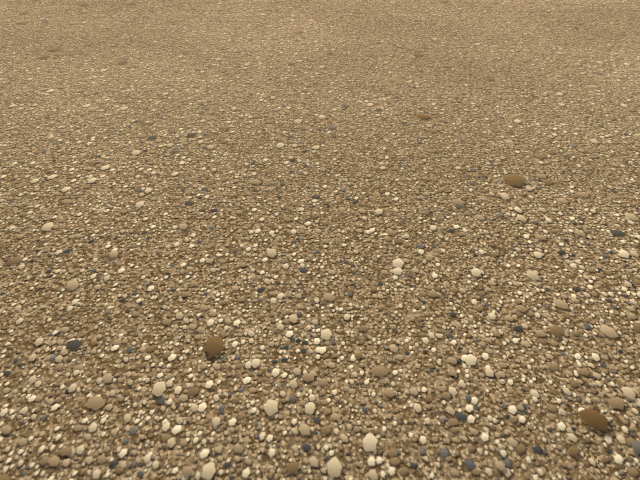
Reproduce this texture procedurally as a Shadertoy shader.

```glsl
// Dry gravel ground seen at a slant, paler and finer towards the top.
// The canvas is projected to a ground plane; layers of cellular stones,
// from fine grit to rare clods, are shaded and laid over one another.

#define HORIZON 1.35      // height of the vanishing line, in canvas heights
#define TILT 1.30         // foreshortening of the plane
#define GRIT_SCALE 190.0  // cells per ground unit
#define SMALL_SCALE 98.0
#define PEBBLE_SCALE 56.0
#define LARGE_SCALE 30.0
#define CLOD_SCALE 12.0
#define SLATE_SHARE 0.07  // share of blue-grey stones
#define HAZE 0.45         // loss of contrast far away
#define SAMPLES 2         // subsamples per axis

const vec3 SHADE = vec3(0.30, 0.22, 0.12);
const vec3 EARTH = vec3(0.53, 0.43, 0.30);
const vec3 SAND  = vec3(0.69, 0.59, 0.45);
const vec3 CREAM = vec3(0.94, 0.86, 0.70);
const vec3 SLATE = vec3(0.37, 0.36, 0.34);

vec3 hash3(vec2 p) {
    vec3 q = fract(p.xyx * vec3(0.1031, 0.1030, 0.0973));
    q += dot(q, q.yxz + 33.33);
    return fract((q.xxy + q.yzz) * q.zyx);
}

// Broad drifts of bare and stony ground, about -1 to 1
float drifts(vec2 p) {
    float sum = 0.0, amp = 0.5;
    for (int i = 0; i < 4; i++) {
        p = mat2(0.8, 0.6, -0.6, 0.8) * p + 1.7;
        sum += amp * sin(p.x + 1.3 * sin(p.y)) * cos(0.8 * p.y);
        p *= 1.9;
        amp *= 0.6;
    }
    return sum;
}

vec3 stoneColor(float tone, float kind) {
    vec3 c = mix(EARTH, SAND, smoothstep(0.0, 0.45, tone));
    c = mix(c, CREAM, smoothstep(0.35, 1.0, tone));
    return kind < SLATE_SHARE ? SLATE * (0.7 + 0.6 * tone) : c;
}

// Lays one layer of scattered stones and their shadows over the ground
vec3 addStones(vec3 ground, vec2 p, float scale, float share, float blur, float brown) {
    p *= scale;
    vec2 cell = floor(p);
    float nearest = 9.0, shadow = 9.0, lit = 0.0, edge = 0.1;
    vec3 color = SAND;
    for (int j = -1; j <= 1; j++)
    for (int i = -1; i <= 1; i++) {
        vec2 id = cell + vec2(i, j);
        vec3 place = hash3(id + scale);
        vec3 look = hash3(id + 3.0 * scale + 17.0);
        if (place.z > share) continue;
        vec2 d = p - id - 0.5 - 0.6 * (place.xy - 0.5);
        float angle = atan(d.y, d.x);
        float radius = mix(0.22, 0.46, look.x * look.x);
        radius *= 1.0 + 0.13 * sin(2.0 * angle + 6.3 * look.y)
                      + 0.07 * sin(5.0 * angle + 6.3 * look.z);
        float dist = length(d) / radius;
        shadow = min(shadow, length(d + vec2(-0.04, 0.15)) / radius);
        if (dist < nearest) {
            nearest = dist;
            lit = d.y / radius;
            edge = blur * scale / radius;
            color = mix(stoneColor(look.y, look.z), SHADE * 1.35, brown);
        }
    }
    edge = clamp(edge, 0.08, 0.9);
    ground *= 1.0 - 0.42 * (1.0 - smoothstep(0.75, 1.25 + edge, shadow));
    color *= 0.98 + 0.20 * clamp(lit, -1.0, 1.0);
    return mix(ground, color, 1.0 - smoothstep(1.0 - edge, 1.0 + edge, nearest));
}

// Fine soil: nearest-point cells with a random tone each
vec3 soil(vec2 p) {
    p *= GRIT_SCALE;
    vec2 cell = floor(p);
    float nearest = 9.0, tone = 0.5;
    for (int j = -1; j <= 1; j++)
    for (int i = -1; i <= 1; i++) {
        vec2 id = cell + vec2(i, j);
        vec3 h = hash3(id);
        float dist = length(p - id - h.xy);
        if (dist < nearest) { nearest = dist; tone = h.z; }
    }
    vec3 c = mix(SHADE, SAND * 1.12, 0.2 + 0.8 * tone);
    return c * (1.10 - 0.28 * nearest);
}

vec3 gravel(vec2 uv, float pixel) {
    // Project to the ground; blur follows the pixel and the near focus
    float depth = HORIZON - uv.y;
    vec2 p = vec2(uv.x, TILT) / depth;
    float blur = 0.6 * pixel / depth * sqrt(TILT / depth);
    blur *= 1.0 + 1.5 * smoothstep(0.22, 0.0, uv.y);
    float drift = drifts(p * vec2(3.0, 4.0));
    float stony = 1.0 + 0.55 * drift;

    vec3 c = soil(p);
    c = addStones(c, p, SMALL_SCALE, 0.62 * stony, blur, 0.0);
    c = addStones(c, p, PEBBLE_SCALE, 0.42 * stony, blur, 0.0);
    c = addStones(c, p, LARGE_SCALE, 0.13 * stony, blur, 0.15);
    c = addStones(c, p, CLOD_SCALE, 0.012, blur, 0.85);

    // Distance haze and overall light
    float far = smoothstep(0.45, 1.0, uv.y);
    c = mix(c, SAND * (1.0 + 0.08 * drift), HAZE * far);
    return c * mix(0.98, 1.10, uv.y) * (1.0 + 0.05 * drift);
}

void mainImage(out vec4 fragColor, in vec2 fragCoord) {
    float pixel = 1.0 / iResolution.y;
    vec3 sum = vec3(0.0);
    for (int j = 0; j < SAMPLES; j++)
    for (int i = 0; i < SAMPLES; i++) {
        vec2 offset = (vec2(i, j) + 0.5) / float(SAMPLES) - 0.5;
        vec2 uv = (fragCoord + offset - vec2(0.5 * iResolution.x, 0.0)) * pixel;
        sum += gravel(uv, pixel);
    }
    fragColor = vec4(sum / float(SAMPLES * SAMPLES), 1.0);
}
```
